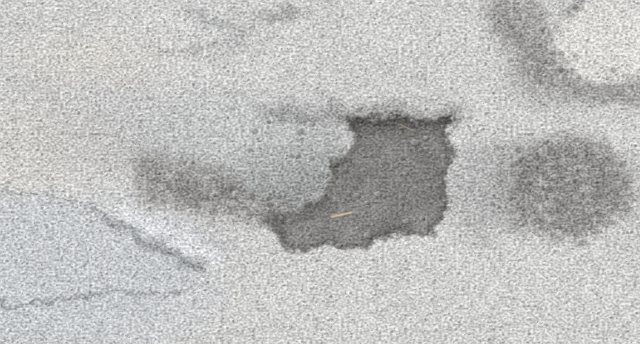
A Shadertoy shader for this texture:

```glsl
vec2 hash2(vec2 p) {
    vec3 a = fract(p.xyx * vec3(.1031, .103, .0973));
    a += dot(a, a.yzx + 33.33);
    return fract((a.xx + a.yz) * a.zy);
}

float gradientNoise(vec2 p) {
    vec2 cell = floor(p), f = fract(p), u = f * f * (3. - 2. * f);
    vec4 n;
    for (int i = 0; i < 4; i++) {
        vec2 o = vec2(i % 2, i / 2);
        float angle = 6.2832 * hash2(cell + o + 71.).x;
        n[i] = dot(vec2(cos(angle), sin(angle)), f - o);
    }
    return mix(mix(n.x, n.y, u.x), mix(n.z, n.w, u.x), u.y);
}

float fbm(vec2 p) {
    float sum = 0., amp = 1.;
    for (int i = 0; i < 4; i++) {
        sum += amp * gradientNoise(p);
        p = mat2(1.6, 1.2, -1.2, 1.6) * p + 5.3;
        amp *= .55;
    }
    return sum;
}

float segment(vec2 p, vec2 a, vec2 b) {
    vec2 d = b - a;
    return length(p - a - d * clamp(dot(p - a, d) / dot(d, d), 0., 1.));
}

// ends: both end points
float stroke(vec2 p, vec4 ends, float radius, float blur) {
    return 1. - smoothstep(radius - blur, radius + blur, segment(p, ends.xy, ends.zw));
}

// box: centre and radii
float blob(vec2 p, vec4 box, float blur) {
    return 1. - smoothstep(1. - blur, 1. + blur, length((p - box.xy) / box.zw));
}

float polygon(vec2 p, vec2 v[12]) {
    float d = 9., side = 1.;
    for (int i = 0; i < 12; i++) {
        vec2 a = v[i], b = v[(i + 11) % 12], e = b - a, w = p - a;
        d = min(d, segment(p, a, b));
        bvec3 c = bvec3(p.y >= a.y, p.y < b.y, e.x * w.y > e.y * w.x);
        if (all(c) || all(not(c))) side = -side;
    }
    return side * d;
}

// Coverage, lit tone and cast shadow
vec3 stones(vec2 p, float scale, float density, float px) {
    vec2 g = p * scale * vec2(1, 1.2);
    vec3 result = vec3(0);
    for (int k = 0; k < 9; k++) {
        vec2 cell = floor(g) + vec2(k % 3, k / 3) - 1.;
        vec2 r = hash2(cell + 17.), s = hash2(cell + 43.);
        float radius = mix(.12, .38, s.x * s.x), edge = px * scale / radius;
        vec2 d = (g - cell - .2 - .6 * r) / radius;
        float present = step(s.y, density);
        float cover = present * (1. - smoothstep(1. - edge, 1. + edge, length(d)));
        result.xy = mix(result.xy, vec2(1, .6 * r.x - .3 + .25 * (d.y - d.x)), cover);
        result.z = max(result.z, present * blob(d, vec4(.4, -.5, 1, 1), .45));
    }
    return result;
}

void mainImage(out vec4 fragColor, in vec2 fragCoord) {
    float px = 1. / iResolution.y;
    vec2 p = fragCoord * px, f = p * vec2(36, 50);
    vec2 rough = vec2(fbm(p * 11.), fbm(p * 11. + 40.)), fine = vec2(fbm(f), fbm(f + 40.));
    vec2 q = p + .03 * rough + .014 * fine;
    float patchy = clamp(.85 + .45 * rough.x + .5 * fine.y, 0., 1.);

    // Pale asphalt with grey and sandy patches
    vec3 col = vec3(.81, .81, .807) + .04 * fbm(p * vec2(4, 6) + 8.);
    col = mix(col, vec3(.78, .793, .805), .8 * blob(q, vec4(.15, .2, .5, .23), .25));
    float sand = max(blob(q, vec4(.27, .83, .2, .07), .7), blob(q, vec4(.1, .57, .26, .1), .8));
    col = mix(col, vec3(.84, .82, .785), sand * .5);
    col = mix(col, vec3(.72, .725, .73), .6 * patchy * blob(q, vec4(.57, .6, .42, .13), .6));
    float apron = (1. - smoothstep(.24, .31, q.y)) * smoothstep(.5, .8, q.x);
    col = mix(col, vec3(.82, .82, .81), .7 * apron);

    // Damp stains
    float stain = blob(q, vec4(1.63, .46, .215, .145), .3);
    stain = max(stain, .8 * stroke(q, vec4(1.49, .95, 1.59, .79), .075, .05));
    stain = max(stain, .75 * stroke(q, vec4(1.58, .77, 1.88, .73), .05, .04));
    stain = max(stain, .6 * stroke(q, vec4(1.62, .91, 1.69, 1.01), .014, .012));
    stain = max(stain, .45 * blob(q, vec4(.82, .96, .07, .025), .5));
    col = mix(col, vec3(.53, .525, .52), stain * patchy);
    col = mix(col, vec3(.86, .855, .84), .9 * blob(q, vec4(1.76, .88, .15, .115), .15));

    // Eroded channel, crumbling rim and raised mound
    float channel = stroke(q, vec4(.45, .49, .84, .385), .06, .05);
    col = mix(col, vec3(.53, .525, .515), channel * patchy);
    float rim = stroke(q, vec4(.78, .66, 1.32, .665), .028, .035);
    col = mix(col, vec3(.56), rim * patchy * .85);
    float mound = blob(q, vec4(.84, .53, .17, .12), .2);
    float slope = dot(p - vec2(.84, .53), vec2(-.25, .8));
    col = mix(col, vec3(.67, .675, .675) + slope, mound * .9);
    col = mix(col, vec3(.69), .8 * patchy * blob(q, vec4(1.4, .46, .1, .15), .35));

    // Sunken floor with a shaded upper edge
    float hole = polygon(q, vec2[12](vec2(1.01, .66), vec2(1.31, .66), vec2(1.32, .56),
        vec2(1.29, .49), vec2(1.31, .41), vec2(1.27, .32), vec2(1.07, .285), vec2(.84, .275),
        vec2(.75, .36), vec2(.95, .415), vec2(.97, .51), vec2(1.02, .59)));
    float inside = 1. - smoothstep(-.012, .014, hole);
    vec3 soil = vec3(.51, .507, .5) + .07 * rough.y;
    col = mix(col, soil - .1 * smoothstep(.58, .65, p.y), inside * .97);
    col -= .07 * (1. - smoothstep(0., .025, abs(hole + .015)));

    // Mineral streak and cracks
    col = mix(col, vec3(.88, .89, .9), patchy * stroke(q, vec4(.38, .37, .63, .245), .02, .02));
    float crack = stroke(q, vec4(0, .44, .26, .41), .003, .006);
    crack = max(crack, stroke(q, vec4(.26, .41, .41, .3), .007, .011));
    crack = max(crack, stroke(q, vec4(.41, .3, .6, .22), .013, .014));
    crack = max(crack, stroke(q, vec4(0, .12, .27, .14), .006, .008));
    crack = max(crack, .7 * stroke(q, vec4(.27, .14, .56, .15), .006, .009));
    crack = max(crack, .6 * stroke(q, vec4(.54, .96, .71, .9), .01, .015));
    crack = max(crack, .5 * stroke(q, vec4(.7, .89, .48, .84), .008, .014));
    col = mix(col, vec3(.5, .51, .52), crack * patchy * .75);

    // Aggregate grain and loose stones
    float loose = min(.15 + inside + stain + channel + rim + mound, 1.);
    float grain = .06 * fine.x + .24 * gradientNoise(p * vec2(120, 150));
    col += grain * mix(1., .75, inside) + .02 * rough.x;
    vec2 chipped = p + .004 * fine;
    vec3 chips = stones(chipped, 70., .5, px), pebbles = stones(chipped + 3.7, 36., .3, px);
    col *= 1. - .16 * chips.z - .25 * loose * pebbles.z;
    col += chips.x * (.22 * chips.y + .05);
    col = mix(col, mix(col, vec3(.68), .6) + .26 * pebbles.y, pebbles.x * loose * .8);

    // Dry straws
    float straw = stroke(p, vec4(.965, .37, 1.02, .382), .003, px);
    straw = max(straw, .6 * stroke(p, vec4(1.16, .64, 1.2, .62), .0015, px));
    fragColor = vec4(clamp(mix(col, vec3(.82, .73, .61), straw), 0., 1.), 1);
}
```
